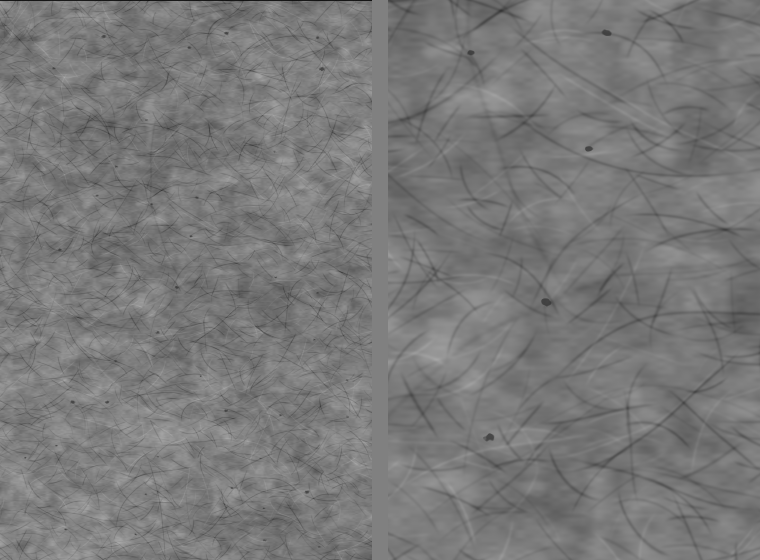
Left: the whole. Right: its middle third, enlarged.
A Shadertoy shader for this texture:

```glsl
float hash(vec2 p) {
    vec3 q = fract(vec3(p.xyx) * 0.1031);
    q += dot(q, q.yzx + 33.33);
    return fract((q.x + q.y) * q.z);
}

float noise(vec2 p) {
    vec2 i = floor(p), f = fract(p);
    f = f * f * (3.0 - 2.0 * f);
    return mix(mix(hash(i), hash(i + vec2(1, 0)), f.x),
               mix(hash(i + vec2(0, 1)), hash(i + vec2(1, 1)), f.x), f.y);
}

// Three octaves, centred on zero
float clouds(vec2 p) {
    float sum = 0.0, gain = 0.55;
    for (int i = 0; i < 3; i++) {
        sum += gain * (noise(p) - 0.5);
        p = mat2(0.8, 0.6, -0.6, 0.8) * p * 2.1 + 7.3;
        gain *= 0.55;
    }
    return sum;
}

// One curved fibre per cell; dark fibres are positive, pale ones negative
float fibres(vec2 p, float cell, float width, float seed) {
    vec2 g = p / cell + seed * 3.71;
    vec2 home = floor(g);
    float w = max(width, 0.6 / iResolution.y) / cell;
    float sum = 0.0;
    for (int y = -1; y <= 1; y++)
    for (int x = -1; x <= 1; x++) {
        vec2 id = home + vec2(x, y);
        vec2 key = id + seed * 17.0 + 50.0;
        vec2 q = g - id - vec2(hash(key), hash(key + 31.7));
        float angle = 3.14 * (hash(key + 63.1) - 0.5) * mix(0.45, 1.0, hash(key + 12.9));
        float c = cos(angle), s = sin(angle);
        q = mat2(c, -s, s, c) * q;
        float bend = 1.1 * (hash(key + 87.3) - 0.5);
        float halfLength = mix(0.35, 0.8, hash(key + 45.2));
        float d = (q.y - bend * q.x * q.x) / sqrt(1.0 + 4.0 * bend * bend * q.x * q.x);
        float ends = 1.0 - smoothstep(0.6 * halfLength, halfLength, abs(q.x));
        float tone = hash(key + 71.9);
        tone = tone < 0.27 ? -2.2 * tone : tone;
        sum += tone * ends * exp(-d * d / (w * w));
    }
    return sum;
}

// Sparse, slightly uneven dark specks
float specks(vec2 p) {
    vec2 g = p / 0.075, id = floor(g) + 20.0;
    vec2 centre = 0.2 + 0.6 * vec2(hash(id), hash(id + 9.4));
    vec2 q = (fract(g) - centre) * 0.075;
    float radius = mix(0.0012, 0.0036, pow(hash(id + 5.8), 3.0));
    float edge = 1.0 / iResolution.y;
    float d = length(q * vec2(0.8, 1.15)) + 0.0015 * (noise(p * 500.0) - 0.5);
    return step(0.6, hash(id + 3.3)) * (1.0 - smoothstep(radius - edge, radius + edge, d));
}

void mainImage(out vec4 fragColor, in vec2 fragCoord) {
    vec2 p = fragCoord / iResolution.y;
    vec2 warp = vec2(noise(p * 19.0), noise(p * 19.0 + 40.0)) - 0.5;
    vec2 bent = p + 0.008 * warp;

    // Uneven pulp density, stretched sideways
    float grey = 0.492;
    grey += 0.11 * clouds(p * vec2(3.5, 5.0) + 11.0);
    grey += 0.17 * clouds(bent * vec2(22.0, 31.0) + 5.0);
    grey += 0.07 * (noise(bent * vec2(75.0, 105.0)) - 0.5);

    // Thin pale gaps and dark clumps
    grey += 0.05 * smoothstep(0.62, 0.95, noise(bent * vec2(52.0, 66.0) + 80.0));
    grey -= 0.06 * smoothstep(0.68, 0.98, noise(bent * vec2(30.0, 44.0) + 130.0));

    // Mat of fine fibres, from short to long
    for (int i = 0; i < 10; i++) {
        float k = float(i);
        grey -= 0.085 * fibres(bent, 0.034 + 0.0013 * k * k, 0.00105, k + 1.0);
    }

    // Broad soft bundles and a few long strands
    grey -= 0.045 * fibres(bent, 0.17, 0.0045, 14.0);
    grey -= 0.075 * fibres(bent, 0.27, 0.0017, 17.0);

    // Fine sideways grain and specks
    grey += 0.045 * (noise(p * vec2(190.0, 420.0)) - 0.5);
    grey = mix(grey, 0.2, 0.75 * specks(p));

    // Dark strip along the top edge
    grey *= 1.0 - 0.9 * smoothstep(0.9975, 0.9995, p.y);
    fragColor = vec4(vec3(clamp(grey, 0.0, 1.0)), 1.0);
}
```
